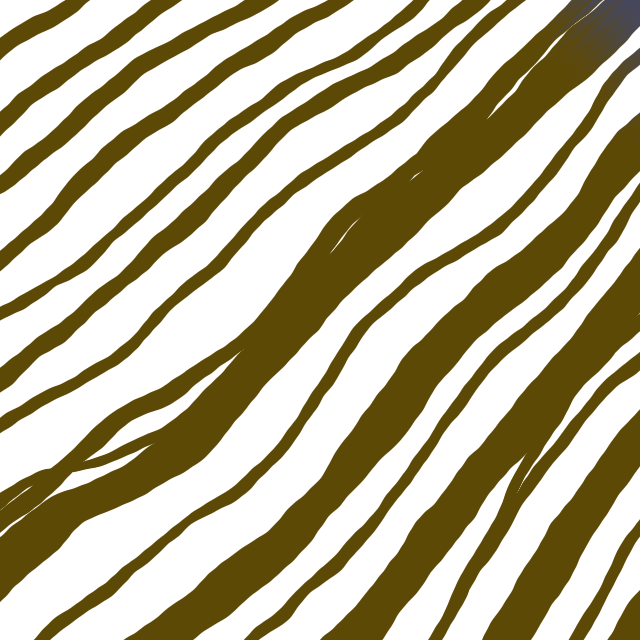
A WebGL 2 fragment shader for this pattern:

```glsl
#version 300 es
precision highp float;

uniform vec2 u_resolution;
out vec4 outColor;

const vec3 PAPER = vec3(1.0);
const vec3 INK = vec3(0.365, 0.285, 0.025);
const vec3 DRY_INK = vec3(0.27, 0.28, 0.38);

const float TILT = 0.75;            // main stroke direction, radians
const float FAN = 0.35;             // how fast strokes converge to the right
const int FIRST = -8;               // strokes above the middle
const int LAST = 8;                 // strokes below the middle
const float MIDDLE = 0.017;
const float UPPER_SPACING = 0.078;
const float LOWER_SPACING = 0.092;
const float JITTER = 0.016;
const float WIDE = 0.032;           // half widths
const float MEDIUM = 0.014;
const float THIN = 0.0095;
const float SWAY = 0.045;           // bend shared by all strokes
const float WOBBLE = 0.045;         // bend of each stroke
const float ROUGHNESS = 0.006;      // small bumps on the edges
const float FORK_REACH = 0.05;

// Pseudo-random value from -1 to 1
float hash(int cell, int seed) {
    uint h = uint(cell) * 747796405u + uint(seed) * 2891336453u;
    h = (h ^ (h >> 16)) * 2246822519u;
    h = (h ^ (h >> 13)) * 3266489917u;
    h ^= h >> 16;
    return float(h & 65535u) / 32767.5 - 1.0;
}

// One-dimensional gradient noise, about -0.5 to 0.5
float noise(float x, int seed) {
    x += 20.0 * hash(7, seed);
    int cell = int(floor(x));
    float f = fract(x);
    float fade = f * f * f * (f * (f * 6.0 - 15.0) + 10.0);
    return mix(hash(cell, seed) * f, hash(cell + 1, seed) * (f - 1.0), fade);
}

// Wide and thin strokes alternate below, medium and thin ones above
float halfWidth(int i) {
    bool odd = (i & 1) == 1;
    if (i >= 0) return odd ? THIN : WIDE;
    return (odd || i < -5) ? MEDIUM : THIN;
}

float strokeCentre(int i, float along) {
    float spacing = i < 0 ? UPPER_SPACING : LOWER_SPACING;
    float bend = noise(along * 3.2, i * 8) + 0.3 * noise(along * 9.0, i * 8 + 1);
    return MIDDLE - float(i) * spacing + JITTER * hash(i, 99) + WOBBLE * bend;
}

// Signed distance to a stroke whose two edges are rough on their own
float strokeDistance(float offset, float radius, float along, int seed) {
    int side = offset > 0.0 ? 2 : 3;
    float bumps = noise(along * 17.0, seed + side)
                + 0.35 * noise(along * 45.0, seed + side + 2);
    float swell = 1.0 + 0.5 * noise(along * 5.0, seed + 6);
    return abs(offset) - radius * swell - ROUGHNESS * bumps;
}

// Nearest stroke, including the thin branches that split off
float strokesDistance(float along, float across, float spread) {
    float nearest = 1.0;
    for (int i = FIRST; i <= LAST; i++) {
        float radius = halfWidth(i);
        float offset = across - strokeCentre(i, along);
        nearest = min(nearest, strokeDistance(offset * spread, radius, along, i * 8));

        if (i >= 0 && i % 5 == 0) {
            float fromFork = abs(along + 0.08 + 0.03 * float(i));
            float lift = radius - THIN + FORK_REACH * smoothstep(0.05, 0.6, fromFork);
            float branch = (offset - lift) * spread;
            nearest = min(nearest, strokeDistance(branch, THIN, along, i * 8 + 400));
        }
    }
    return nearest;
}

void main() {
    vec2 p = (gl_FragCoord.xy - 0.5 * u_resolution) / u_resolution.y;
    vec2 direction = vec2(cos(TILT), sin(TILT));
    float along = dot(p, direction);
    float spread = 1.0 - FAN * along;
    float across = dot(p, vec2(-direction.y, direction.x)) / spread;
    float swayed = across + SWAY * noise(along * 2.3, 500);

    float pixel = 1.0 / u_resolution.y;
    float distanceToInk = strokesDistance(along, swayed, spread);
    float coverage = 1.0 - smoothstep(-0.7 * pixel, 0.7 * pixel, distanceToInk);

    // Dry bristle streaks where the strokes run out
    float streaks = noise(across * 130.0, 600);
    float dryness = smoothstep(0.54, 0.72, along + 0.12 * streaks);
    vec3 ink = mix(INK, DRY_INK, dryness);

    outColor = vec4(mix(PAPER, ink, coverage), 1.0);
}
```
